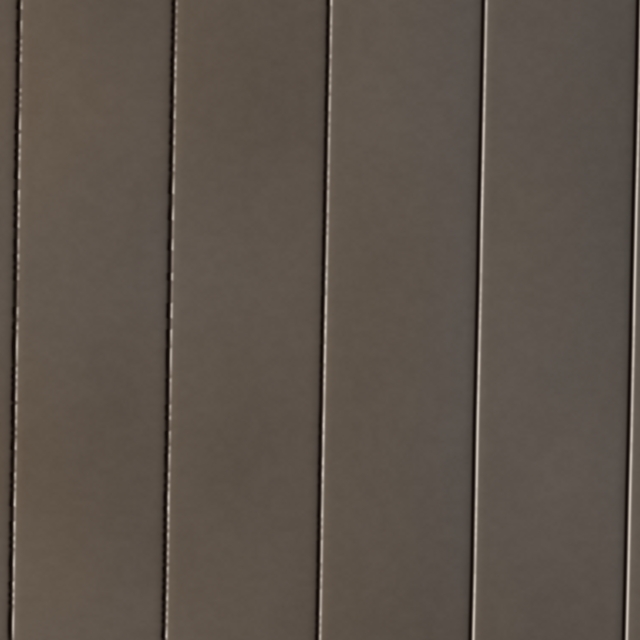
Reproduce this texture procedurally as a WebGL 1 fragment shader.

```glsl
precision highp float;

// Brown panelling split by five thin, slightly leaning vertical seams.
// Each seam is a dark groove with a lit lip on its right; the left seams are
// beaded and dull, the right ones smooth and bright. Noise mottles the panels.

uniform vec2 u_resolution;

float hash(vec2 p) {
    vec3 q = fract(vec3(p.xyx) * 0.1031);
    q += dot(q, q.yzx + 33.33);
    return fract((q.x + q.y) * q.z);
}

float noise(vec2 p) {
    vec2 cell = floor(p);
    vec2 f = fract(p);
    f = f * f * (3.0 - 2.0 * f);
    return mix(mix(hash(cell), hash(cell + vec2(1.0, 0.0)), f.x),
               mix(hash(cell + vec2(0.0, 1.0)), hash(cell + vec2(1.0, 1.0)), f.x), f.y);
}

float fbm(vec2 p) {
    float sum = 0.0;
    float amplitude = 0.55;
    for (int octave = 0; octave < 4; octave++) {
        sum += amplitude * noise(p);
        p = p * 2.03 + 17.0;
        amplitude *= 0.42;
    }
    return sum;
}

// Soft line profile that never gets thinner than about a pixel
float ridge(float d, float width) {
    float w = max(width, 0.7 / u_resolution.x);
    return exp(-d * d / (w * w));
}

// Panel surface; across runs from 0 to 1 between its two seams
vec3 panelColor(vec2 uv, float across) {
    vec3 color = vec3(0.362, 0.324, 0.290);
    color += vec3(0.018, 0.004, -0.010) * (0.5 - uv.x);
    // Warm, lighter left side of each panel and cooler, darker right side
    color += vec3(0.024, 0.018, 0.008) * (0.5 - across);
    // Broad warm and violet patches, then fainter fine mottling
    color += vec3(0.014, -0.003, -0.022) * (fbm(uv * vec2(4.0, 3.5) + 3.0) - 0.45);
    color += 0.050 * (fbm(uv * vec2(5.0, 3.5) + 40.0) - 0.45);
    color += 0.012 * (noise(uv * vec2(70.0, 80.0)) - 0.5);
    color += 0.010 * (noise(uv * vec2(190.0, 210.0)) - 0.5);
    return color;
}

void main() {
    vec2 uv = gl_FragCoord.xy / u_resolution;

    // Nearest seam: start and spacing both widen slightly toward the top
    float start = mix(0.0182, 0.0318, uv.y);
    float spacing = mix(0.2397, 0.2419, uv.y);
    float place = (uv.x - start) / spacing;
    float seam = floor(place + 0.5);
    float d = uv.x - start - seam * spacing;

    // Wear along the seam: beading fades from left to right
    float smoothness = smoothstep(0.3, 3.5, seam);
    float roughness = 1.0 - smoothness;
    float bead = noise(vec2(seam * 13.0 + 5.0, uv.y * 170.0)) - 0.5;
    float drift = noise(vec2(seam * 7.0 + 2.0, uv.y * 9.0)) - 0.5;
    d += 0.0008 * bead * roughness + 0.0006 * drift;

    vec3 color = panelColor(uv, fract(place));

    // Faint shade left of the groove and faint glow right of the lip
    color *= 1.0 - 0.09 * ridge(d + 0.007, 0.008);
    color *= 1.0 + 0.05 * ridge(d - 0.008, 0.006);

    // Dark groove
    float groove = ridge(d + 0.0027, mix(0.0039, 0.0033, smoothness));
    groove *= 0.97 + 0.35 * bead * roughness;
    color = mix(color, vec3(0.065, 0.035, 0.020), min(groove, 1.0));

    // Lit lip, brighter toward the bottom
    float shine = mix(0.38, 0.95, smoothness) + 0.2 * (0.5 - uv.y) + 0.35 * drift;
    shine += 0.8 * bead * (1.0 - 0.8 * smoothness);
    vec3 lipColor = mix(vec3(0.43, 0.38, 0.34), vec3(0.80, 0.76, 0.72), clamp(shine, 0.0, 1.0));
    float lip = ridge(d - 0.0027, mix(0.0024, 0.0025, smoothness));
    color = mix(color, lipColor, lip * 0.95);

    gl_FragColor = vec4(color, 1.0);
}
```
